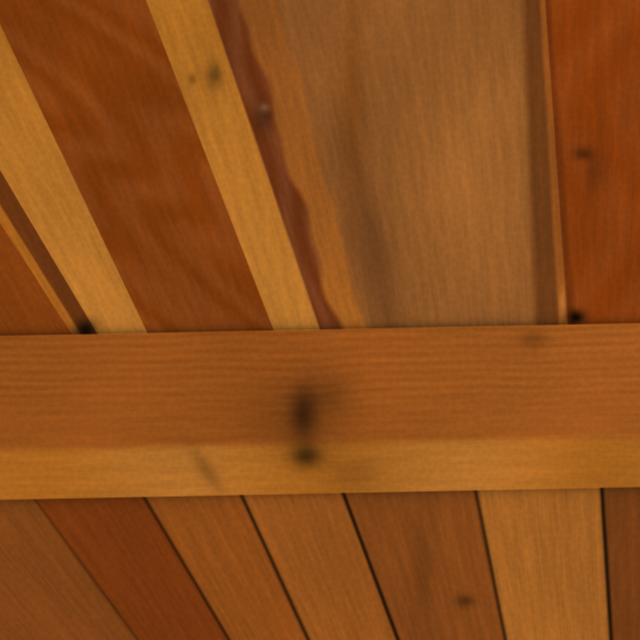
Give the GLSL for this texture, as a three.js fragment shader.

```glsl
varying vec2 vUv;

vec2 hash2(vec2 p) {
  return fract(sin(vec2(dot(p, vec2(127.1, 311.7)), dot(p, vec2(269.5, 183.3)))) * 4375.85);
}

// Distance to the nearest scattered cell point
float cellular(vec2 p) {
  vec2 cell = floor(p), f = fract(p);
  float nearest = 2.0;
  for (int j = -1; j <= 1; j++)
    for (int i = -1; i <= 1; i++) {
      vec2 o = vec2(float(i), float(j));
      nearest = min(nearest, length(o + hash2(cell + o) - f));
    }
  return nearest;
}

float spot(vec2 p, vec2 center, vec2 radius) {
  vec2 q = (p - center) / radius;
  return exp(-dot(q, q));
}

// Paints everything to the right of a signed edge distance
void paint(inout vec3 wood, float side, float soft, vec3 tint) {
  wood = mix(wood, tint, smoothstep(-soft, soft, side));
}

float streaks(float across, float along) {
  return cellular(vec2(across * 85.0, along * 7.0)) + 0.6 * cellular(vec2(across * 210.0, along * 22.0)) - 0.8;
}

vec3 upperBoards(vec2 p) {
  float t = (p.y - 0.485) / 0.515;
  float across = (p.x + 0.33 * t) / (1.0 + 0.36 * t);
  float wave = 0.005 * sin(p.y * 31.0) + 0.003 * sin(p.y * 67.0);
  vec3 pale = vec3(0.71, 0.45, 0.17) - 0.04 * t;
  vec3 wood = vec3(0.51, 0.24, 0.06);
  paint(wood, p.x - mix(0.108, -0.226, t), 0.002, vec3(0.64, 0.37, 0.11));
  paint(wood, p.x - mix(0.122, -0.200, t), 0.003, vec3(0.40, 0.20, 0.07));
  paint(wood, p.x - mix(0.148, -0.158, t), 0.002, pale);

  // Russet board with wandering flame figure
  float figure = sin(across * 60.0 + 4.0 * sin(p.y * 13.0) + 2.0 * sin(p.y * 31.0 + across * 40.0));
  paint(wood, p.x - mix(0.228, -0.018, t), 0.002, vec3(0.50, 0.235, 0.06) + 0.018 * figure);
  paint(wood, p.x - mix(0.427, 0.228, t), 0.002, pale);

  // Bark edge and sapwood
  vec3 bark = vec3(0.43, 0.21, 0.09) + 0.025 * sin(across * 190.0 + 2.0 * sin(p.y * 23.0));
  paint(wood, p.x - mix(0.500, 0.325, t), 0.003, bark);
  paint(wood, p.x - mix(0.530, 0.375, t) - wave, 0.007, mix(vec3(0.64, 0.37, 0.13), vec3(0.55, 0.31, 0.12), t));

  // Broad weathered board
  vec3 weathered = vec3(0.54, 0.325, 0.145);
  weathered += vec3(0.07, 0.05, 0.02) * spot(p, vec2(0.74, 0.72), vec2(0.11, 0.28));
  weathered -= vec3(0.10, 0.065, 0.025) * spot(vec2(across, p.y), vec2(0.61, 0.58), vec2(0.026, 0.19));
  weathered -= 0.04 * spot(p, vec2(0.55, 0.85), vec2(0.02, 0.16));
  paint(wood, p.x - mix(0.570, 0.435, t) - 0.5 * wave, 0.006, weathered);
  paint(wood, p.x - mix(0.837, 0.817, t), 0.008, vec3(0.42, 0.23, 0.09));
  paint(wood, p.x - mix(0.874, 0.843, t), 0.004, vec3(0.57, 0.31, 0.11));
  paint(wood, p.x - mix(0.888, 0.852, t), 0.002, vec3(0.43, 0.19, 0.05));
  paint(wood, p.x - mix(0.899, 0.859, t), 0.006, vec3(0.53, 0.235, 0.055) + 0.012 * sin(across * 70.0 + 3.0 * sin(p.y * 17.0)));

  // Knots and openings
  float knots = 0.35 * spot(p, vec2(0.335, 0.882), vec2(0.012, 0.018));
  knots += 0.25 * spot(p, vec2(0.300, 0.876), vec2(0.007, 0.009));
  knots += 0.30 * spot(p, vec2(0.412, 0.818), vec2(0.016, 0.025));
  knots += 0.35 * spot(p, vec2(0.911, 0.760), vec2(0.015, 0.010));
  knots += 0.22 * spot(p, vec2(0.930, 0.730), vec2(0.014, 0.032));
  wood *= 1.0 - knots;
  wood += 0.14 * spot(p, vec2(0.414, 0.832), vec2(0.008, 0.007));
  wood += vec3(0.12, 0.11, 0.07) * spot(p, vec2(0.879, 0.524), vec2(0.005, 0.022));
  wood *= 1.0 - 0.85 * spot(p, vec2(0.900, 0.504), vec2(0.013, 0.011));
  wood *= 1.0 - 0.75 * spot(p, vec2(0.134, 0.484), vec2(0.017, 0.016));
  return wood * (1.0 + 0.10 * streaks(across, p.y));
}

void seam(inout vec3 wood, float side, float gap, vec3 tint) {
  paint(wood, side, 0.003, tint);
  wood *= 1.0 - gap * exp(-pow(side / 0.0035, 2.0));
}

vec3 lowerBoards(vec2 p) {
  float t = (0.225 - p.y) / 0.225;
  float across = (p.x - 0.17 * t) / (1.0 - 0.17 * t);
  vec3 wood = vec3(0.49, 0.26, 0.09);
  seam(wood, p.x - mix(0.050, 0.215, t), 0.25, vec3(0.47, 0.215, 0.06));
  seam(wood, p.x - mix(0.224, 0.358, t), 0.50, vec3(0.54, 0.285, 0.09));
  seam(wood, p.x - mix(0.378, 0.482, t), 0.60, vec3(0.58, 0.32, 0.11));
  seam(wood, p.x - mix(0.538, 0.622, t), 0.70, vec3(0.51, 0.27, 0.095));
  seam(wood, p.x - mix(0.745, 0.790, t), 0.55, vec3(0.64, 0.38, 0.14));
  seam(wood, p.x - mix(0.941, 0.955, t), 0.70, vec3(0.46, 0.24, 0.085));
  wood *= 1.0 - 0.35 * spot(p, vec2(0.727, 0.061), vec2(0.014, 0.010));
  wood *= 1.0 - 0.12 * spot(p, vec2(0.66, 0.10), vec2(0.02, 0.10));
  return wood * (1.0 + 0.11 * streaks(across, p.y));
}

vec3 beam(vec2 p, float h) {
  // Long grain on the face, bending slightly around the knot
  float bend = 0.012 * spot(p, vec2(0.48, 0.36), vec2(0.12, 0.10));
  float grain = sin((h + bend) * 490.0 + 1.2 * sin(p.x * 9.0) + 0.5 * sin(p.x * 31.0));
  vec3 face = vec3(0.585, 0.31, 0.10) + vec3(0.03, 0.025, 0.015) * smoothstep(0.4, 0.9, p.x);
  face += 0.012 * grain * smoothstep(0.30, 0.40, h);
  vec3 bevel = vec3(0.68, 0.41, 0.14) + 0.025 * sin(p.x * 14.0 + 4.0);
  vec3 wood = mix(bevel, face, smoothstep(0.288, 0.306, h));

  float stain = 0.20 * spot(p, vec2(0.47, 0.34), vec2(0.08, 0.07));
  stain += 0.38 * spot(p, vec2(0.474, 0.354), vec2(0.021, 0.040));
  stain += 0.45 * spot(p, vec2(0.479, 0.287), vec2(0.023, 0.017));
  stain += 0.14 * spot(p, vec2(0.515, 0.385), vec2(0.035, 0.030));
  stain += 0.20 * spot(p, vec2(0.833, 0.469), vec2(0.022, 0.016));
  stain += 0.12 * spot(p, vec2(0.555, 0.260), vec2(0.045, 0.025));
  stain += 0.20 * spot(vec2(p.x + 0.6 * (p.y - 0.265), p.y), vec2(0.323, 0.265), vec2(0.013, 0.035));
  wood *= 1.0 - stain;
  return wood * (1.0 + 0.07 * streaks(h, p.x));
}

void main() {
  vec2 p = vUv;
  float h = p.y - 0.02 * p.x;
  vec3 color = mix(lowerBoards(p), upperBoards(p), step(0.35, p.y));
  float inside = smoothstep(0.217, 0.221, h) * (1.0 - smoothstep(0.473, 0.477, h));
  color *= 1.0 - 0.30 * exp(-abs(h - 0.477) / 0.006) - 0.20 * exp(-abs(h - 0.217) / 0.008);
  color = mix(color, beam(p, h), inside);

  // Soft mottling over all the timber
  color *= 0.97 + 0.07 * cellular(p * 110.0) + 0.025 * sin(p.x * 17.0 + 2.0 * sin(p.y * 11.0));
  gl_FragColor = vec4(color, 1.0);
}
```
